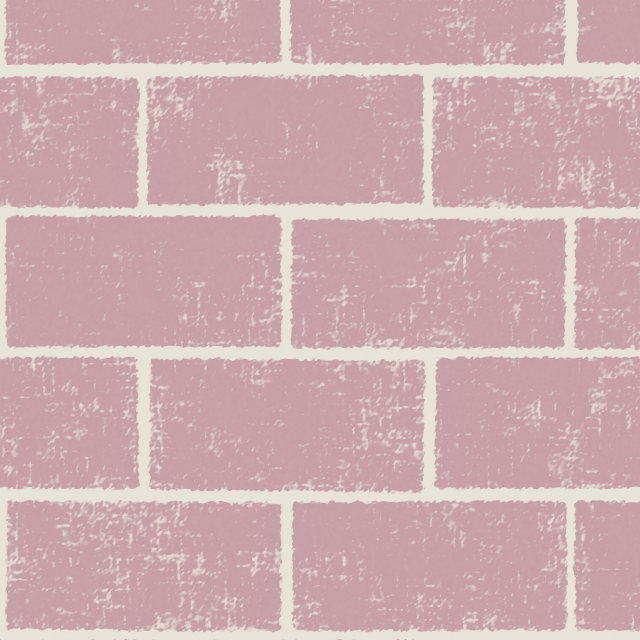
Write a Shadertoy shader that draws this pattern.

```glsl
const vec2 PITCH = vec2(0.4466, 0.2214);
const vec2 JOINT = vec2(0.0165, 0.0195);
const float BASELINE = 0.005;
const float CORNER_RADIUS = 0.007;
const vec3 ROSE = vec3(0.78, 0.63, 0.65);
const vec3 CREAM = vec3(0.91, 0.89, 0.85);

float hash(vec2 p) {
    vec3 q = fract(p.xyx * 0.1031);
    q += dot(q, q.yzx + 33.33);
    return fract((q.x + q.y) * q.z);
}

float signedHash(vec2 p) {
    return hash(p) * 2.0 - 1.0;
}

float noise(vec2 p) {
    vec2 cell = floor(p);
    vec2 f = fract(p);
    f = f * f * (3.0 - 2.0 * f);
    float low = mix(hash(cell), hash(cell + vec2(1.0, 0.0)), f.x);
    float high = mix(hash(cell + vec2(0.0, 1.0)), hash(cell + 1.0), f.x);
    return mix(low, high, f.y);
}

float roundedBox(vec2 p, vec2 halfSize, float radius) {
    vec2 q = abs(p) - halfSize + radius;
    return length(max(q, 0.0)) + min(max(q.x, q.y), 0.0) - radius;
}

// Running bond: cell index in xy, centred position in zw
vec4 brickCell(vec2 uv) {
    vec2 grid = (uv - vec2(0.0, BASELINE)) / PITCH;
    grid.x -= 0.5 * mod(floor(grid.y), 2.0);
    return vec4(floor(grid), (fract(grid) - 0.5) * PITCH);
}

// Hand-drawn brick with its own shift, size and tilt
float brickDistance(vec2 p, vec2 id) {
    vec2 shift = vec2(signedHash(id + 11.0), signedHash(id + 23.0)) * 0.0022;
    vec2 growth = vec2(signedHash(id + 37.0), signedHash(id + 41.0)) * 0.0014;
    vec2 tilt = vec2(signedHash(id + 53.0), signedHash(id + 67.0)) * vec2(0.016, 0.009);
    p += p.yx * tilt - shift;
    return roundedBox(p, 0.5 * (PITCH - JOINT) + growth, CORNER_RADIUS);
}

// Ragged bristle marks along the outline
float raggedness(vec2 uv) {
    float fine = noise(vec2(uv.x - 0.5 * uv.y, uv.y) * 240.0) - 0.5;
    float broad = noise(uv * 75.0) - 0.5;
    return fine * 0.0055 + broad * 0.0025;
}

// Crossed dry-brush strokes broken into slanted flecks
float dryBrush(vec2 p) {
    float across = noise(p * vec2(32.0, 190.0));
    float upward = noise(p * vec2(190.0, 32.0) + 40.0);
    float patches = noise(p * 17.0 + 80.0);
    float fleck = noise(vec2(p.x - 0.6 * p.y, p.y + 0.3 * p.x) * vec2(260.0, 200.0));
    return 0.45 * max(across, upward) + 0.27 * patches + 0.38 * fleck;
}

void mainImage(out vec4 fragColor, in vec2 fragCoord) {
    vec2 uv = fragCoord / iResolution.y;
    float pixel = 1.0 / iResolution.y;

    vec4 cell = brickCell(uv);
    vec2 id = cell.xy;
    float edge = brickDistance(cell.zw, id) + raggedness(uv);
    float softness = max(0.0016, pixel);
    float coverage = 1.0 - smoothstep(-softness, softness, edge);

    // Worn paint, slightly heavier near the outline
    float dryness = dryBrush(uv + id * 3.7);
    dryness += 0.05 * smoothstep(-0.025, 0.0, edge) + 0.025 * signedHash(id + 79.0);
    float wear = 0.85 * smoothstep(0.67, 0.98, dryness);

    // Faint canvas grain
    float grain = (noise(uv * 230.0 + 17.0) - 0.5) * 0.014;
    vec3 paint = mix(ROSE + grain, CREAM, wear);
    vec3 mortar = CREAM + grain * 0.4;
    fragColor = vec4(mix(mortar, paint, coverage), 1.0);
}
```
